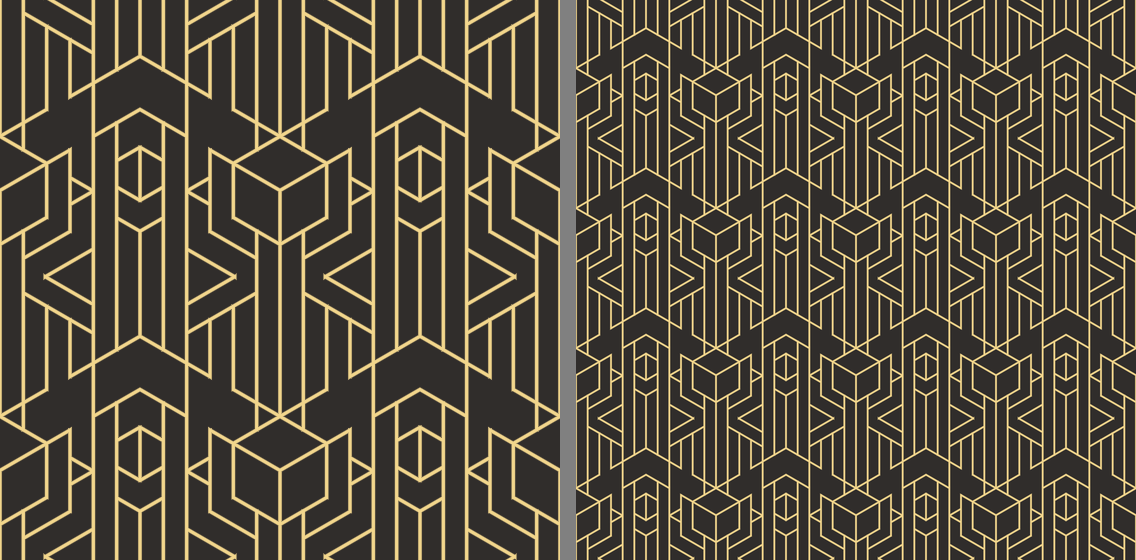
Left, the tile; right, the same tile 2 across and 2 down.
This pattern is drawn by a WebGL 1 fragment shader. Its source:

```glsl
precision highp float;

uniform vec2 u_resolution;

// Signed offset on a vertical period of 12 units
float wrapOffset(float y) {
  return mod(y + 6.0, 12.0) - 6.0;
}

// Upright bar at column x, running from y0 down to y1
float bar(vec2 p, float x, float y0, float y1) {
  float along = abs(wrapOffset(p.y - 0.5 * (y0 + y1))) - 0.5 * (y1 - y0);
  return max(abs(p.x - x), along);
}

// Thirty degree bar from column x0 to x1, starting at height y0; side is 1 (down) or -1 (up)
float slant(vec2 p, float x0, float x1, float y0, float side) {
  float across = abs(wrapOffset(p.y - y0 - side * 0.57735 * (p.x - x0))) * 0.866;
  return max(across, max(x0 - p.x, p.x - x1));
}

float uprights(vec2 p) {
  float d = bar(p, 0.0, 6.31, 8.59);
  d = min(d, bar(p, 0.0, 9.91, 14.41));
  d = min(d, bar(p, 1.0, 5.27, 14.99));
  d = min(d, bar(p, 2.0, 0.0, 12.0));
  d = min(d, bar(p, 3.0, 1.70, 4.14));
  d = min(d, bar(p, 3.0, 6.43, 9.92));
  d = min(d, bar(p, 4.0, 1.13, 4.69));
  d = min(d, bar(p, 4.0, 7.0, 9.32));
  d = min(d, bar(p, 5.0, 9.90, 18.42));
  return min(d, bar(p, 6.0, 8.16, 17.85));
}

// Tower: roof chevrons, hexagon window and notch
float tower(vec2 p) {
  float d = slant(p, 0.0, 3.0, 2.41, 1.0);
  d = min(d, slant(p, 0.0, 2.0, 4.69, 1.0));
  d = min(d, slant(p, 0.0, 1.0, 6.31, 1.0));
  d = min(d, slant(p, 0.0, 1.0, 8.59, -1.0));
  return min(d, slant(p, 0.0, 1.0, 9.91, -1.0));
}

// Side arrows, small triangles and the bands around them
float arrows(vec2 p) {
  float d = slant(p, 2.0, 5.0, 2.28, -1.0);
  d = min(d, slant(p, 2.0, 4.06, 10.67, 1.0));
  d = min(d, slant(p, 2.0, 4.06, 13.05, -1.0));
  d = min(d, slant(p, 2.0, 3.0, 8.19, -1.0));
  d = min(d, slant(p, 2.0, 3.0, 8.19, 1.0));
  return min(d, slant(p, 3.0, 5.0, 9.92, 1.0));
}

// Cube faces and the crossed lines above it
float cube(vec2 p) {
  float d = slant(p, 3.0, 6.0, 6.43, 1.0);
  d = min(d, slant(p, 4.0, 6.0, 7.0, -1.0));
  d = min(d, slant(p, 4.0, 6.0, 4.69, 1.0));
  return min(d, slant(p, 4.0, 6.0, 9.32, 1.0));
}

void main() {
  vec2 uv = gl_FragCoord.xy / u_resolution;

  // Two mirrored repeats across, two down, each 12 by 12 units
  vec2 p = vec2(abs(mod(uv.x * 24.0, 12.0) - 6.0), (1.0 - uv.y) * 24.0);
  float d = min(min(uprights(p), tower(p)), min(arrows(p), cube(p)));

  // Gold inlay on charcoal
  float soft = 0.85 * 24.0 / min(u_resolution.x, u_resolution.y);
  float line = 1.0 - smoothstep(-soft, soft, d - 0.077);
  vec3 charcoal = vec3(0.19, 0.175, 0.17);
  vec3 gold = vec3(0.95, 0.84, 0.55);
  gl_FragColor = vec4(mix(charcoal, gold, line), 1.0);
}
```
